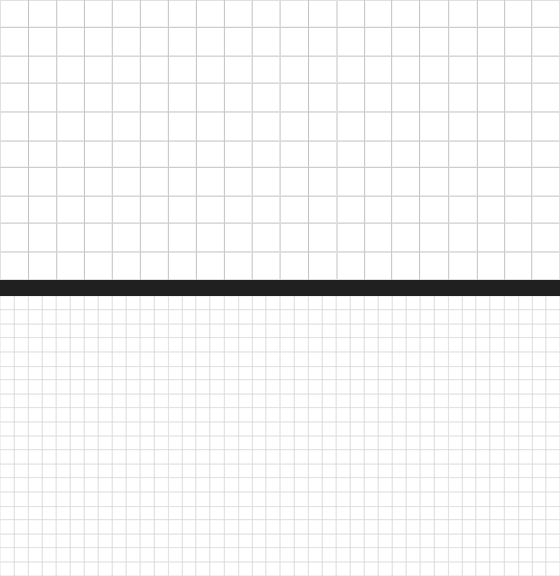
Top, the tile; bottom, the same tile 2 across and 2 down.
Write a WebGL 2 fragment shader that draws this pattern.

```glsl
#version 300 es
precision highp float;

#define CELLS vec2(20.0, 10.0)
#define LINE_WIDTH 0.037
#define PAPER_COLOR vec3(1.0)
#define LINE_COLOR vec3(0.765)
#define COLUMN_DRIFT 0.036
#define ROW_DRIFT 0.028

uniform vec2 u_resolution;
out vec4 fragColor;

const float TAU = 6.2831853;

// Small offset of each ruled line, in cells; lines on the border stay put
vec2 lineDrift(vec2 index) {
    vec2 phase = TAU * index / 5.0;
    float swell = 0.5 - 0.5 * cos(TAU * (index.x - 6.0) / CELLS.x);
    float column = 0.013 + COLUMN_DRIFT * swell * cos(phase.x - TAU * 2.4);
    float row = 0.003 - ROW_DRIFT * (0.75 * cos(phase.y) + cos(2.0 * phase.y - 0.766));
    return vec2(column, row) * step(0.5, mod(index, CELLS));
}

// Share of a pixel covered by a line at the given distance, per axis
vec2 lineCoverage(vec2 distanceToLine, vec2 pixel) {
    vec2 right = min(distanceToLine + 0.5 * pixel, vec2(0.5 * LINE_WIDTH));
    vec2 left = max(distanceToLine - 0.5 * pixel, vec2(-0.5 * LINE_WIDTH));
    return clamp((right - left) / pixel, 0.0, 1.0);
}

void main() {
    vec2 pixel = CELLS / u_resolution;
    vec2 position = gl_FragCoord.xy * pixel;

    // Nearest vertical and horizontal line
    vec2 index = floor(position + 0.5);
    vec2 coverage = lineCoverage(position - index - lineDrift(index), pixel);

    float ink = max(coverage.x, coverage.y);
    fragColor = vec4(mix(PAPER_COLOR, LINE_COLOR, ink), 1.0);
}
```
